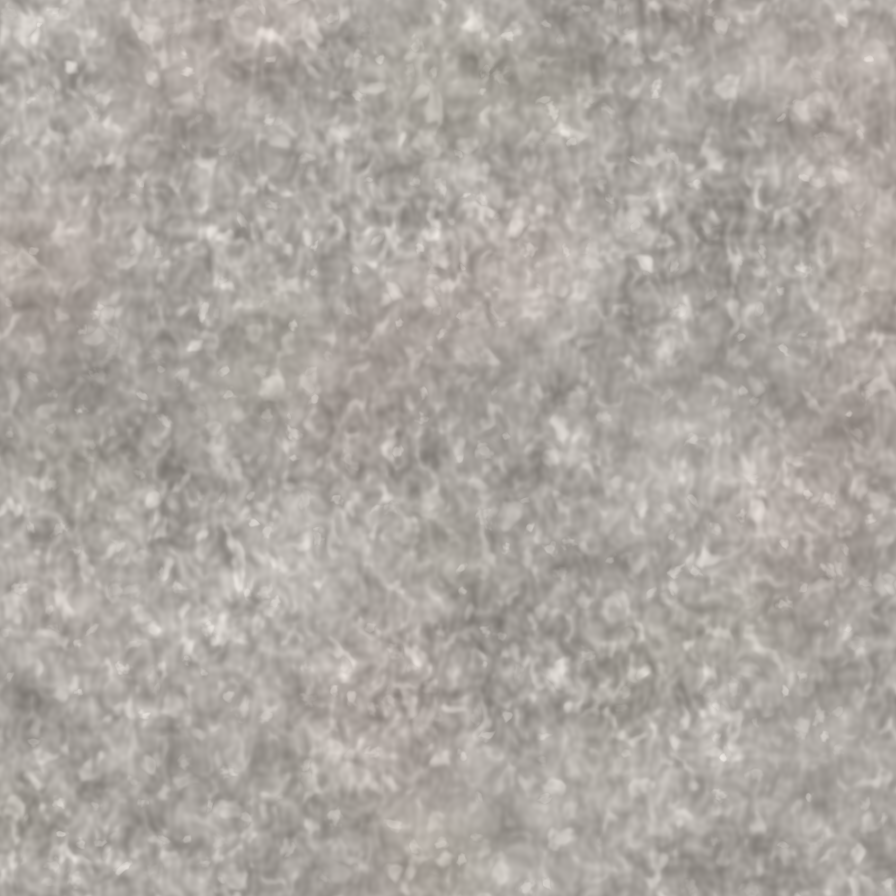
Write a WebGL 1 fragment shader that draws this texture.

```glsl
precision highp float;
// Weathered grey stone: gradient noise at several scales forms the mottled
// ground, peaks of finer noise give pale crumbs, ragged scattered chips give
// the larger grains, and clustered soft blotches give the dark hollows.
uniform vec2 u_resolution;

const vec3 STONE = vec3(0.667, 0.648, 0.627);
const vec3 WARM_TINT = vec3(0.010, -0.004, -0.005);
const vec3 OLIVE_TINT = vec3(0.000, 0.002, -0.008);

const float CLOUD_SCALE = 4.5;
const float MOTTLE_SCALE = 18.0;
const float GRAIN_SCALE = 46.0;
const float FINE_SCALE = 92.0;
const float CLOUD_CONTRAST = 0.080;
const float MOTTLE_CONTRAST = 0.100;
const float GRAIN_CONTRAST = 0.120;
const float FINE_CONTRAST = 0.090;

const float CHIP_SCALE = 22.0;
const float CHIP_DENSITY = 0.24;
const float CHIP_LIGHT = 0.150;
const float FLECK_SCALE = 42.0;
const float FLECK_DENSITY = 0.20;
const float FLECK_LIGHT = 0.130;
const float CRUMB_SCALE = 36.0;
const float CRUMB_LIGHT = 0.090;
const float HOLLOW_DEPTH = 0.100;
const float WARP_AMOUNT = 0.006;

vec2 hash2(vec2 p) {
  vec3 q = fract(p.xyx * vec3(0.1031, 0.1030, 0.0973));
  q += dot(q, q.yzx + 33.33);
  return fract((q.xx + q.yz) * q.zy);
}

vec2 gradientAt(vec2 cell) {
  float angle = 6.28318 * hash2(cell).x;
  return vec2(cos(angle), sin(angle));
}

float gradientNoise(vec2 p) {
  vec2 i = floor(p), f = fract(p);
  vec2 u = f * f * f * (f * (f * 6.0 - 15.0) + 10.0);
  vec2 e = vec2(1.0, 0.0);
  float a = dot(gradientAt(i), f);
  float b = dot(gradientAt(i + e.xy), f - e.xy);
  float c = dot(gradientAt(i + e.yx), f - e.yx);
  float d = dot(gradientAt(i + e.xx), f - e.xx);
  return mix(mix(a, b, u.x), mix(c, d, u.x), u.y);
}

// Soft, irregular pale grains, one possible grain per cell.
float scatteredChips(vec2 p, float density) {
  vec2 cell = floor(p);
  float ragged = 0.75 * gradientNoise(p * 2.3 + 7.0)
               + 0.50 * gradientNoise(p * 4.9 + 23.0);
  float light = 0.0;
  for (int y = -1; y <= 1; y++) {
    for (int x = -1; x <= 1; x++) {
      vec2 id = cell + vec2(float(x), float(y));
      vec2 place = hash2(id + 11.0);
      vec2 kind = hash2(id + 53.0);
      vec2 look = hash2(id + 97.0);
      vec2 d = p - id - 0.5 - (place - 0.5) * 0.7;
      float angle = 3.14159 * look.x;
      float c = cos(angle), s = sin(angle);
      d = mat2(c, -s, s, c) * d;
      d.x *= mix(1.0, 1.6, look.y);
      float radius = mix(0.26, 0.48, kind.y * kind.y);
      float body = 1.0 - smoothstep(0.25, 1.15, length(d) / radius + ragged);
      float present = step(kind.x, density);
      light = max(light, present * body * mix(0.35, 1.0, place.x));
    }
  }
  return light;
}

void main() {
  vec2 uv = gl_FragCoord.xy / min(u_resolution.x, u_resolution.y);

  // Bend the coordinates a little so that the grains are uneven.
  vec2 bend = vec2(gradientNoise(uv * 30.0 + 3.7),
                   gradientNoise(uv * 30.0 + 41.3));
  vec2 p = uv + WARP_AMOUNT * bend;

  // Ground tone, from broad clouds to fine grain.
  float cloud = gradientNoise(uv * CLOUD_SCALE + 19.0)
              + 0.8 * gradientNoise(uv * CLOUD_SCALE * 2.2 + 5.0);
  float mottle = gradientNoise(p * MOTTLE_SCALE + 31.0);
  float grain = gradientNoise(p * GRAIN_SCALE * vec2(1.1, 0.9) + 67.0);
  float fine = gradientNoise(p * FINE_SCALE * vec2(1.1, 0.9) + 83.0);
  float roughness = 1.0 + 0.7 * gradientNoise(uv * 6.0 + 57.0);
  float tone = CLOUD_CONTRAST * cloud + MOTTLE_CONTRAST * mottle
             + roughness * (GRAIN_CONTRAST * grain + FINE_CONTRAST * fine);

  // Pale crumbs from noise peaks, then flecks and larger chips.
  float peak = gradientNoise(p * CRUMB_SCALE + 101.0) + 0.35 * fine;
  float crumbs = smoothstep(0.12, 0.55, peak);
  float chips = scatteredChips(p * CHIP_SCALE, CHIP_DENSITY);
  float flecks = scatteredChips(p * FLECK_SCALE + 29.0, FLECK_DENSITY);
  float pale = max(CHIP_LIGHT * chips, FLECK_LIGHT * flecks);
  tone += max(pale, CRUMB_LIGHT * crumbs * roughness);

  // Dark hollows, clustered in some patches and never across a chip.
  float blotch = gradientNoise(p * vec2(17.0, 21.0) + 73.0) + 0.4 * grain;
  float hollow = smoothstep(0.0, 0.45, blotch);
  float patchMask = smoothstep(-0.05, 0.40, gradientNoise(uv * 7.0 + 91.0));
  tone -= HOLLOW_DEPTH * hollow * patchMask * (1.0 - chips);

  // Faint rosy and olive stains.
  float warm = smoothstep(0.0, 0.45, gradientNoise(uv * 3.6 + 13.0));
  float olive = smoothstep(0.1, 0.5, gradientNoise(uv * 5.0 + 47.0));
  vec3 color = STONE + tone + WARM_TINT * warm + OLIVE_TINT * olive;
  gl_FragColor = vec4(clamp(color, 0.0, 1.0), 1.0);
}
```
